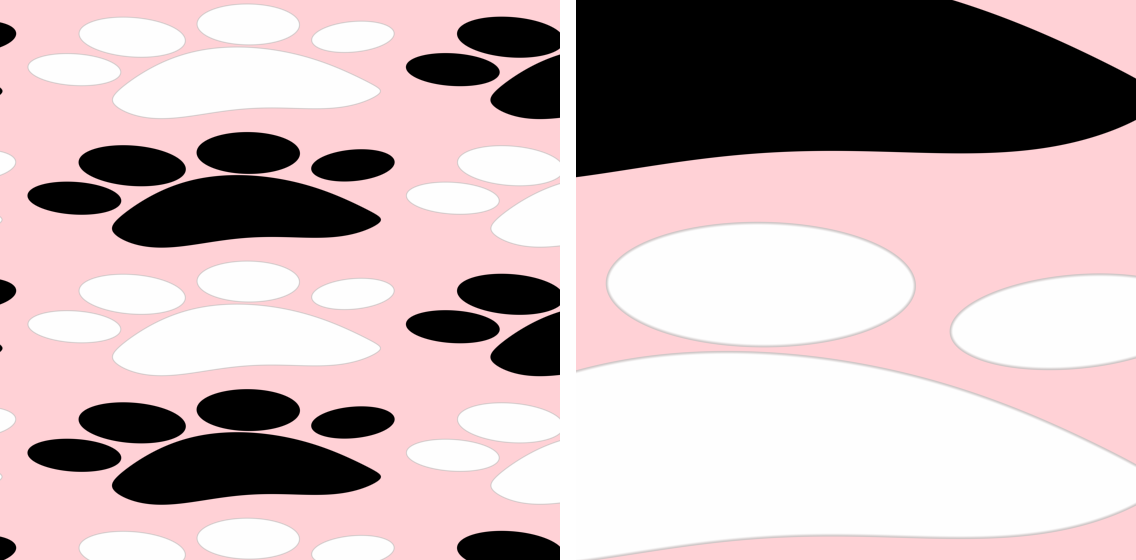
Left: the whole. Right: its middle third, enlarged.
This pattern is drawn by a WebGL 2 fragment shader. Its source:

```glsl
#version 300 es
precision highp float;
// Wide, squashed paw prints in a checkerboard of white and black on pink.
// Each cell joins four tilted ellipses (toes) with one bent, tapering oval (pad);
// approximate distances give smooth edges and a thin grey rim on white prints.

uniform vec2 u_resolution;
out vec4 fragColor;

const float GRID = 768.0;                    // design units along the canvas height
const vec2 PERIOD = vec2(519.0, 176.3);      // spacing of the prints
const vec2 CELL_ORIGIN = vec2(30.0, -4.5);   // corner of the first cell
const vec3 PINK = vec3(1.0, 0.82, 0.84);
const vec3 WHITE = vec3(0.995);
const vec3 BLACK = vec3(0.0);
const vec3 RIM_GREY = vec3(0.80, 0.77, 0.77);

// Approximate signed distance to an ellipse turned by a tilt in radians.
float toe(vec2 p, vec2 center, vec2 radii, float tilt) {
  float c = cos(tilt), s = sin(tilt);
  vec2 q = p - center;
  q = vec2(c * q.x + s * q.y, c * q.y - s * q.x);
  float k0 = length(q / radii) + 1e-5;
  float k1 = length(q / (radii * radii)) + 1e-7;
  return k0 * (k0 - 1.0) / k1;
}

// Implicit pad: an oval whose midline and thickness vary along its length.
float padField(vec2 p) {
  float u = (p.x - 338.0) / 184.0;
  float t = clamp(u, -1.0, 1.0);
  float midline = 107.0 + t * (-3.0 + t * (45.0 + t * (-3.0 - 21.0 * t)));
  float thickness = 42.5 + t * (-10.5 + t * (14.4 + t * (3.5 - 26.0 * t)));
  float v = (p.y - midline) / thickness;
  return u * u + v * v - 1.0;
}

// Pad field divided by its slope, which approximates distance near the edge.
float pad(vec2 p) {
  vec2 e = vec2(0.5, 0.0);
  vec2 slope = vec2(padField(p + e.xy) - padField(p - e.xy),
                    padField(p + e.yx) - padField(p - e.yx));
  return padField(p) / (length(slope) + 1e-4);
}

float paw(vec2 p) {
  float d = pad(p);
  d = min(d, toe(p, vec2(102.0, 95.5), vec2(64.0, 22.0), 0.062));
  d = min(d, toe(p, vec2(181.3, 51.0), vec2(73.3, 27.3), 0.075));
  d = min(d, toe(p, vec2(340.5, 33.5), vec2(70.5, 28.3), 0.01));
  return min(d, toe(p, vec2(484.0, 50.5), vec2(57.0, 21.2), -0.09));
}

void main() {
  // Canvas position in design units, measured down from the top left.
  float unitsPerPixel = GRID / u_resolution.y;
  vec2 p = vec2(gl_FragCoord.x, u_resolution.y - gl_FragCoord.y) * unitsPerPixel;

  // Fold into one cell and pick its ink by checkerboard parity.
  vec2 cell = floor((p - CELL_ORIGIN) / PERIOD);
  float isBlack = mod(cell.x + cell.y, 2.0);
  float d = paw(p - cell * PERIOD) - 0.4;

  // Rimmed ink over the pink ground.
  float soft = 0.75 * unitsPerPixel;
  float rim = smoothstep(-1.4 - soft, 0.0, d);
  vec3 ink = mix(mix(WHITE, RIM_GREY, rim), BLACK, isBlack);
  float coverage = 1.0 - smoothstep(-soft, soft, d);
  fragColor = vec4(mix(PINK, ink, coverage), 1.0);
}
```
